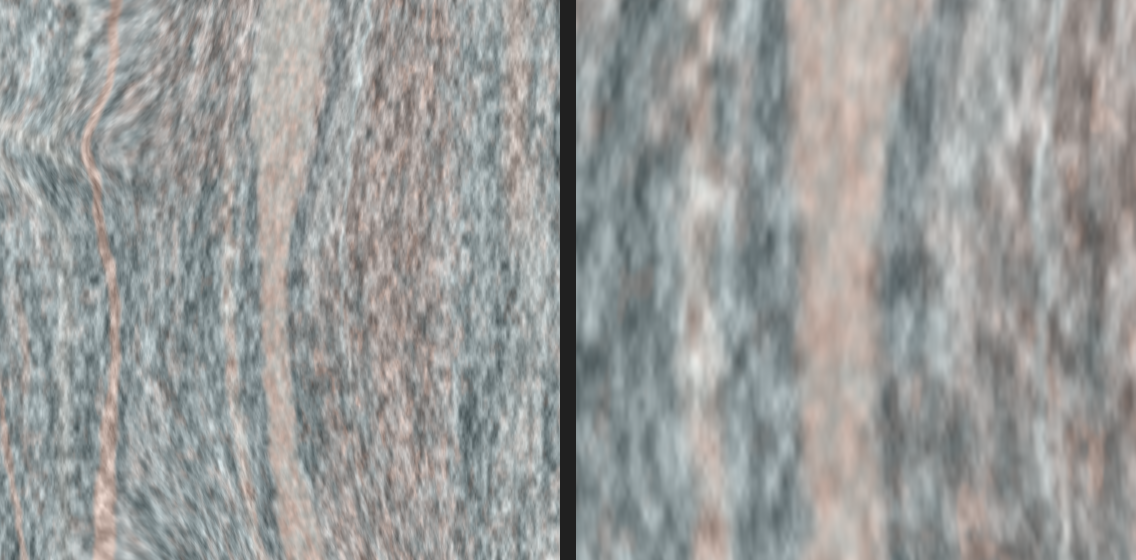
Left, the full canvas; right, a detail of the centre.
Give the GLSL for this texture, as a WebGL 1 fragment shader.

```glsl
precision mediump float;
uniform vec2 u_resolution;

#define GRAIN_SCALE vec2(112.0, 42.0)
#define GRAIN_CONTRAST 0.50
#define STREAK_CONTRAST 0.34
#define EDGE_WOBBLE 0.016
#define SLATE vec3(0.565, 0.613, 0.622)
#define ROSE_BROWN vec3(0.622, 0.587, 0.572)
#define DEEP_BLUE vec3(0.475, 0.520, 0.535)
#define PALE_BLUE vec3(0.680, 0.720, 0.725)
#define CREAM vec3(0.745, 0.742, 0.722)
#define PINK vec3(0.765, 0.670, 0.628)

float hash(vec2 p) {
  return fract(sin(dot(p, vec2(12.9898, 78.233))) * 43758.547);
}

float noise(vec2 p) {
  vec2 i = floor(p), f = fract(p);
  f = f * f * (3.0 - 2.0 * f);
  return mix(mix(hash(i), hash(i + vec2(1.0, 0.0)), f.x),
             mix(hash(i + vec2(0.0, 1.0)), hash(i + vec2(1.0, 1.0)), f.x), f.y);
}

float fbm(vec2 p) {
  float sum = 0.0, weight = 0.53;
  for (int i = 0; i < 3; i++) {
    sum += weight * noise(p);
    p = p * 1.9 + vec2(17.3, 9.1);
    weight *= 0.5;
  }
  return sum / 0.9275;
}

// Soft-edged stripe around a distance of zero
float band(float dist, float halfWidth, float soft) {
  return 1.0 - smoothstep(halfWidth - soft, halfWidth + soft, abs(dist));
}

void main() {
  vec2 uv = gl_FragCoord.xy / u_resolution;
  float y = uv.y;

  // Flow: layers bow around the waist, with a kink on the left
  float d = y - 0.47;
  float sway = 0.25 * d * d - 0.12 * d * d * d;
  float kink = exp(-pow((y - 0.74) / 0.085, 2.0));
  float middle = smoothstep(0.12, 0.36, uv.x) * (1.0 - smoothstep(0.62, 0.88, uv.x));
  float lean = smoothstep(0.08, 0.3, uv.x) * (1.0 - smoothstep(0.3, 0.52, uv.x));
  float across = uv.x - sway * middle - 0.22 * d * d * lean
               + 0.04 * kink * (1.0 - smoothstep(0.15, 0.32, uv.x));
  across += 0.012 * (noise(uv * vec2(5.0, 4.0)) - 0.5);

  // Noise layers
  vec2 flow = vec2(across, y);
  float grain = fbm(flow * GRAIN_SCALE) - 0.5;
  float streak = fbm(flow * vec2(42.0, 4.5) + 31.0) - 0.5;
  float cloud = fbm(flow * vec2(11.0, 3.0) + 7.0) - 0.5;
  float tint = fbm(flow * vec2(75.0, 32.0) + 53.0) - 0.5;
  float speckle = noise(uv * vec2(125.0, 88.0)) - 0.5;
  float x = uv.x + EDGE_WOBBLE * (fbm(uv * vec2(28.0, 22.0)) - 0.5);

  // Broad blue and brown zones
  float warmUpperLeft = smoothstep(0.5, 0.85, y) * band(across - 0.32, 0.12, 0.10);
  float warmRight = band(across - 0.67, 0.13, 0.06) * (0.65 + 0.35 * smoothstep(0.05, 0.4, y));
  float warmth = 0.12 + 0.6 * warmUpperLeft + 0.85 * warmRight
               + 0.9 * cloud + 1.3 * tint + 0.7 * streak;
  vec3 color = mix(SLATE, ROSE_BROWN, clamp(warmth, 0.0, 1.0));
  color = mix(color, PINK, 0.45 * smoothstep(0.1, 0.3, tint) * (0.3 + warmRight));
  color += 0.12 * cloud + STREAK_CONTRAST * streak * (1.0 - 0.5 * warmRight);

  // Bluish layers beside the central vein and at the right
  float upper = smoothstep(0.4, 0.6, y);
  float darkPath = 0.515 + 0.09 * smoothstep(0.4, 0.95, y);
  color = mix(color, PALE_BLUE, 0.7 * upper * band(x - darkPath - 0.033, 0.022, 0.02));
  color = mix(color, DEEP_BLUE, 0.75 * smoothstep(0.3, 0.5, y) * band(x - darkPath, 0.013, 0.012));
  color = mix(color, DEEP_BLUE, 0.4 * band(x - 0.452 - 0.15 * d * d, 0.02, 0.015));
  color = mix(color, PALE_BLUE, 0.5 * band(across - 0.865, 0.018, 0.02) * smoothstep(0.2, 0.6, y));
  color = mix(color, PINK, 0.65 * band(x - 0.922, 0.02, 0.018) * smoothstep(0.48, 0.7, y));
  color = mix(color, CREAM, 0.3 * band(across - 0.93, 0.06, 0.04) * (0.5 + 2.0 * streak));

  // Pale veins at the left
  float fan = x - 0.115 + 0.13 * smoothstep(0.56, 0.76, y);
  float topVein = x - 0.1 - 0.045 * smoothstep(0.72, 0.95, y);
  float diagonal = y - 0.785 + 0.62 * x + 0.01 * streak;
  color = mix(color, CREAM, 0.55 * band(fan, 0.012, 0.012));
  color = mix(color, CREAM, 0.65 * smoothstep(0.7, 0.78, y) * band(topVein, 0.012, 0.01));
  color = mix(color, CREAM, 0.65 * band(diagonal, 0.017, 0.017) * (1.0 - smoothstep(0.11, 0.18, x)));

  // Pink veins at the left
  float pinkPath = 0.185 + 0.02 * smoothstep(0.0, 0.45, y) - 0.05 * kink
                 - 0.024 * band(y - 0.6, 0.06, 0.06);
  float pinkWidth = 0.009 + 0.008 * (1.0 - smoothstep(0.1, 0.35, y));
  color = mix(color, DEEP_BLUE, 0.35 * band(x - pinkPath - 0.022, 0.012, 0.012));
  color = mix(color, PINK, 0.88 * band(x - pinkPath, pinkWidth, 0.006));
  color = mix(color, PINK, 0.75 * band(x - 0.042 + 0.15 * y, 0.006, 0.005));
  color = mix(color, PINK, 0.6 * band(x - 0.068 + 0.07 * y, 0.007, 0.006) * band(y - 0.39, 0.08, 0.06));

  // Central vein with its side branch
  float mainPath = 0.49 + 0.2 * d * d - 0.14 * d * d * d;
  float mainWidth = 0.022 + 0.034 * smoothstep(0.5, 0.85, y) + 0.013 * (1.0 - smoothstep(0.0, 0.28, y));
  float branch = x - 0.405 - 0.2 * (y - 0.55) * (y - 0.55);
  vec3 veinColor = mix(CREAM, PINK, clamp(0.52 - 0.45 * smoothstep(0.6, 0.9, y) + 1.5 * tint + 0.5 * speckle, 0.0, 1.0));
  float mainVein = band(x - mainPath, mainWidth, 0.009);
  color = mix(color, veinColor, 0.92 * mainVein);
  color = mix(color, veinColor, 0.75 * band(branch, 0.010, 0.007) * (1.0 - smoothstep(0.65, 0.82, y)));

  // Thin white thread
  float thread = x - 0.608 - sway;
  float threadFade = 0.65 + 1.2 * streak;
  color = mix(color, PALE_BLUE + 0.06, threadFade * band(thread, 0.004, 0.004));
  color = mix(color, CREAM, 0.4 * band(thread - 0.012, 0.003, 0.003) * (1.0 - smoothstep(0.3, 0.5, y)));

  // Fine crystal grain, rounder inside the central vein
  color += GRAIN_CONTRAST * mix(grain, 0.4 * grain + 0.22 * speckle, mainVein);
  gl_FragColor = vec4(clamp(color, 0.0, 1.0), 1.0);
}
```
